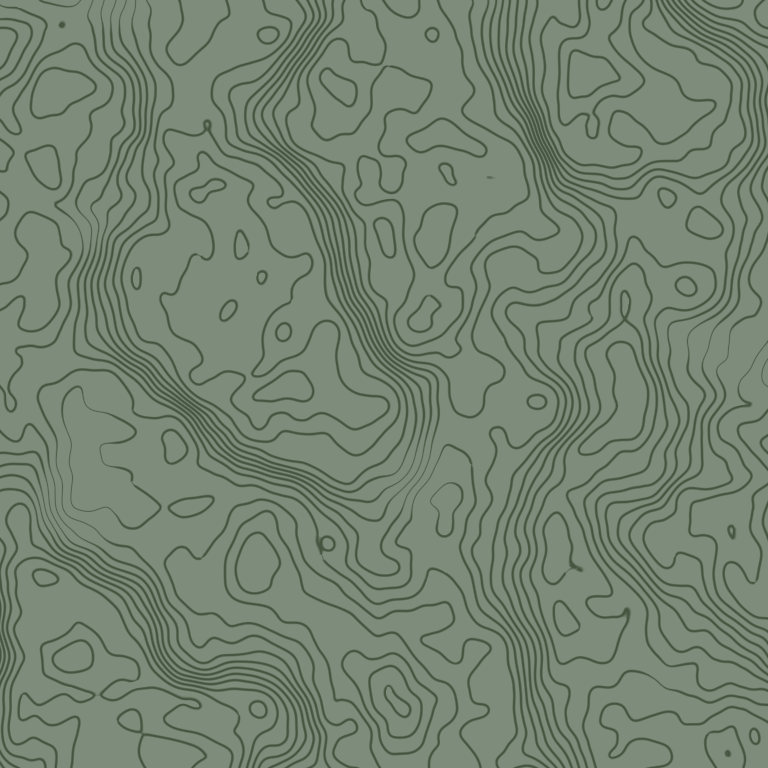
Reproduce this pattern procedurally as a three.js fragment shader.

```glsl
// Topographic map: dark green contour lines of a rugged terrain on sage green.
varying vec2 vUv;

#define SEED vec2(17.0, 43.0)
#define RELIEF 15.5          // main relief, in contour levels
#define TERRACE_PERIOD 9.0   // levels between plateaus
#define TERRACE_DEPTH 0.75   // 0 = even slopes, 1 = flat plateaus
#define WARP 0.035           // bending of the terrain
#define HALF_WIDTH 0.00155   // half the line width
#define EDGE 0.00125         // softness of the line edge
#define MIN_SLOPE 8.0        // lines get thinner on flatter ground
#define GROUND vec3(0.490, 0.550, 0.482)
#define INK vec3(0.270, 0.332, 0.246)

const float TAU = 6.28318;

// Sineless hash: a random unit vector for each lattice point.
vec2 randomDirection(vec2 cell) {
  vec3 h = fract(vec3(cell.xyx) * vec3(0.1031, 0.1030, 0.0973));
  h += dot(h, h.yzx + 33.33);
  return normalize(fract((h.xx + h.yz) * h.zy) - 0.4999);
}

// Gradient noise, about -0.7 to 0.7.
float noise(vec2 p) {
  vec2 cell = floor(p);
  vec2 f = p - cell;
  vec2 blend = f * f * f * (f * (f * 6.0 - 15.0) + 10.0);
  vec2 right = vec2(1.0, 0.0);
  vec2 up = vec2(0.0, 1.0);
  float a = dot(randomDirection(cell), f);
  float b = dot(randomDirection(cell + right), f - right);
  float c = dot(randomDirection(cell + up), f - up);
  float d = dot(randomDirection(cell + 1.0), f - 1.0);
  return mix(mix(a, b, blend.x), mix(c, d, blend.x), blend.y);
}

// Terrain height, measured in contour levels.
float height(vec2 p) {
  vec2 bend = vec2(noise(p * 5.0 + 61.0), noise(p * 5.0 + 97.0));
  vec2 q = p + WARP * bend;

  // Ridges stretched from upper left to lower right.
  vec2 ridge = vec2(dot(q, vec2(0.8, 0.6)) * 3.4, dot(q, vec2(0.6, -0.8)) * 1.9);
  float h = RELIEF * noise(ridge + SEED);
  h += 5.2 * noise(q * 6.0 + SEED.yx);

  // Alternate steep slopes with open plateaus.
  h += TERRACE_DEPTH * TERRACE_PERIOD / TAU * sin(h * TAU / TERRACE_PERIOD);

  // Knolls, hollows and small wiggles.
  h += 2.1 * noise(q * 13.0 + 131.0);
  h += 0.85 * noise(q * 25.0 + 211.0);
  return h;
}

void main() {
  // Slope by finite differences gives lines of even width.
  float stride = 0.0008;
  float h = height(vUv);
  vec2 gradient = vec2(height(vUv + vec2(stride, 0.0)) - h,
                       height(vUv + vec2(0.0, stride)) - h) / stride;
  float slope = length(gradient);
  float lineDistance = abs(fract(h) - 0.5) / max(slope, MIN_SLOPE);

  // Some stretches fade to hairlines; flat loops show small nicks.
  float weight = mix(0.3, 1.0, smoothstep(-0.46, -0.36, noise(vUv * 4.5 + 307.0)));
  float nick = smoothstep(-0.38, -0.26, noise(vUv * 60.0 + 401.0));
  weight *= mix(nick, 1.0, smoothstep(16.0, 28.0, slope) * 0.85 + 0.15);

  float halfWidth = HALF_WIDTH * weight;
  float ink = 1.0 - smoothstep(halfWidth - EDGE, halfWidth + EDGE, lineDistance);
  gl_FragColor = vec4(mix(GROUND, INK, ink), 1.0);
}
```
